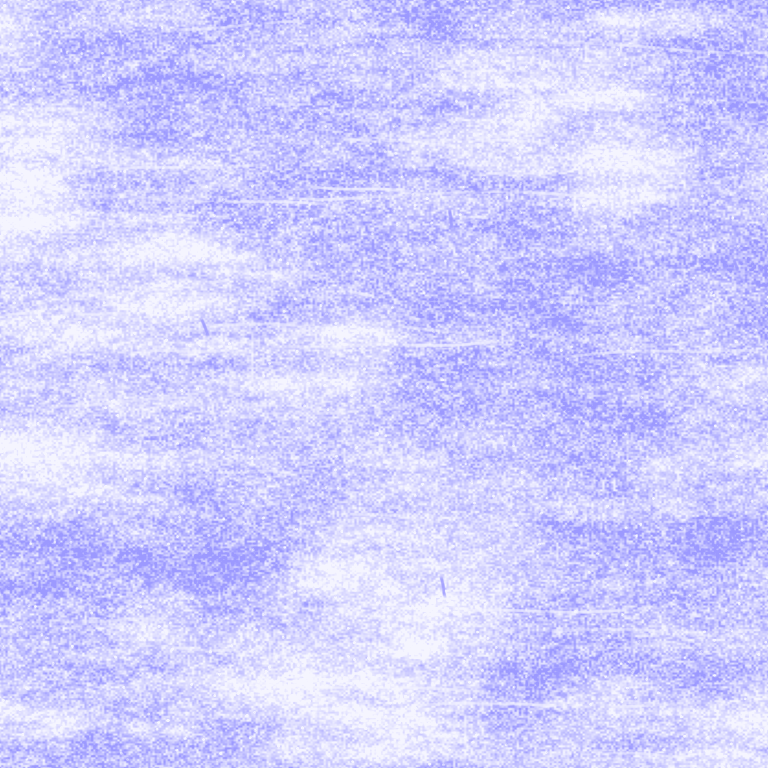
Reproduce this texture procedurally as a Shadertoy shader.

```glsl
// Worn periwinkle surface: cloudy horizontal smears, fine grain, pale scratches and dark nicks.

const vec3 INK = vec3(0.61, 0.60, 1.0);
const vec3 PAPER = vec3(0.96, 0.96, 1.0);
const int SCRATCHES = 60;
const int NICKS = 8;

float hash(vec2 p) {
    vec3 q = fract(vec3(p.xyx) * 0.1031);
    q += dot(q, q.yzx + 33.33);
    return fract((q.x + q.y) * q.z);
}

vec2 hash2(vec2 p) {
    return vec2(hash(p), hash(p + 71.7));
}

float valueNoise(vec2 p) {
    vec2 cell = floor(p);
    vec2 f = fract(p);
    f = f * f * (3.0 - 2.0 * f);
    float low = mix(hash(cell), hash(cell + vec2(1, 0)), f.x);
    float high = mix(hash(cell + vec2(0, 1)), hash(cell + vec2(1, 1)), f.x);
    return mix(low, high, f.y);
}

// Layered noise centred on zero
float layers(vec2 p, int octaves, float gain) {
    float sum = 0.0;
    float weight = 0.5;
    for (int i = 0; i < octaves; i++) {
        sum += weight * (valueNoise(p) - 0.5);
        p = p * 2.03 + vec2(17.3, 9.1);
        weight *= gain;
    }
    return sum;
}

// Cellular specks: a dot around the nearest point of a few chosen cells
float specks(vec2 p, float share, float radius, float blur) {
    vec2 cell = floor(p);
    float mark = 0.0;
    for (int y = -1; y <= 1; y++) {
        for (int x = -1; x <= 1; x++) {
            vec2 id = cell + vec2(x, y);
            float d = length(p - id - hash2(id + 5.0));
            float chosen = step(1.0 - share, hash(id + 210.0));
            mark = max(mark, chosen * (1.0 - smoothstep(radius, radius + blur, d)));
        }
    }
    return mark;
}

// Stroke that thins out at both ends
float stroke(vec2 p, vec2 centre, float angle, float halfLength, float width, float blur) {
    vec2 axis = vec2(cos(angle), sin(angle));
    vec2 d = p - centre;
    float along = dot(d, axis) / halfLength;
    float bend = 0.015 * halfLength * sin(along * 4.0 + centre.x * 40.0);
    float across = abs(dot(d, vec2(-axis.y, axis.x)) - bend);
    float taper = 1.0 - smoothstep(0.5, 1.0, abs(along));
    return taper * (1.0 - smoothstep(width * 0.4, width + blur, across));
}

float scratches(vec2 p, float pixel) {
    float mark = 0.0;
    for (int i = 0; i < SCRATCHES; i++) {
        vec2 seed = vec2(float(i) * 3.7 + 1.0, 40.0);
        float size = hash(seed + 11.0);
        float tilt = (hash(seed + 23.0) - 0.5) * mix(0.7, 0.12, smoothstep(0.0, 0.4, size));
        float strength = mix(0.3, 1.0, hash(seed + 37.0));
        float line = stroke(p, hash2(seed), tilt, mix(0.02, 0.22, size * size), 0.0016, pixel);
        mark = max(mark, line * strength);
    }
    return mark * smoothstep(0.05, 0.5, valueNoise(p * vec2(45.0, 90.0)));
}

float nicks(vec2 p, float pixel) {
    float mark = 0.0;
    for (int i = 0; i < NICKS; i++) {
        vec2 seed = vec2(float(i) * 5.3 + 2.0, 90.0);
        float angle = 1.65 + (hash(seed + 13.0) - 0.5) * 0.6;
        float halfLength = mix(0.007, 0.018, hash(seed + 29.0));
        mark = max(mark, stroke(p, hash2(seed), angle, halfLength, 0.0018, pixel));
    }
    return mark;
}

void mainImage(out vec4 fragColor, in vec2 fragCoord) {
    vec2 uv = fragCoord / iResolution.xy;
    float pixel = 1.0 / iResolution.y;

    // Broad clouds, ragged patches and long horizontal smears
    vec2 warp = 0.06 * vec2(layers(uv * 9.0, 3, 0.5), layers(uv * 9.0 + 50.0, 3, 0.5));
    float clouds = layers((uv + warp) * vec2(4.0, 8.0) + 3.0, 5, 0.6);
    float patches = layers((uv + warp) * vec2(14.0, 25.0) + 120.0, 4, 0.65);
    float smears = layers((uv + warp * 0.4) * vec2(5.0, 38.0) + 80.0, 4, 0.65);
    float tone = 0.555 + clouds * 1.2 + patches * 0.35 + smears * 0.6;

    // Grain is rougher where the ink is denser
    float fine = valueNoise(uv * vec2(350.0, 390.0)) - 0.5;
    float coarse = valueNoise(uv * vec2(140.0, 210.0) + 30.0) - 0.5;
    float roughness = mix(1.25, 0.7, smoothstep(0.3, 0.85, tone));
    tone += roughness * (fine * 0.72 + coarse * 0.34);

    // Wear marks
    tone += 0.4 * specks(uv * 70.0, 0.12, 0.08, 70.0 * pixel);
    tone = mix(tone, 0.97, 0.8 * scratches(uv, pixel));
    tone = mix(tone, 0.02, 0.85 * nicks(uv, pixel));

    fragColor = vec4(mix(INK, PAPER, clamp(tone, 0.0, 1.0)), 1.0);
}
```
